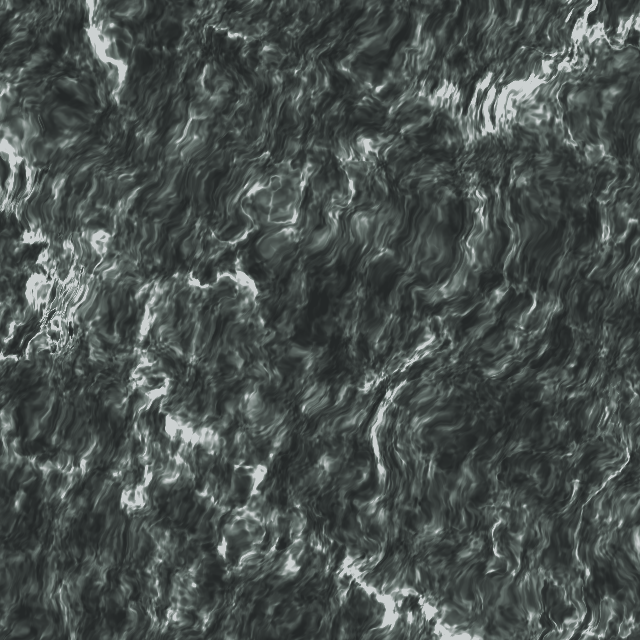
A three.js fragment shader for this texture:

```glsl
varying vec2 vUv;

// Colours, from deepest ground to brightest vein
const vec3 SHADOW = vec3(0.14, 0.155, 0.155);
const vec3 SLATE = vec3(0.26, 0.29, 0.28);
const vec3 SAGE = vec3(0.42, 0.47, 0.45);
const vec3 CHALK = vec3(0.80, 0.82, 0.82);

// Tone
const float TONE_FLOOR = 0.12;
const float TONE_LIFT = 0.136;

// Ground texture
const vec2 FIBRE_DIR = vec2(0.39, 0.92);
const vec2 FIBRE_SCALE = vec2(75.0, 20.0);
const vec2 MOTTLE_SCALE = vec2(58.0, 36.0);
const vec2 GRAIN_SCALE = vec2(230.0, 130.0);
const vec2 CRACK_SCALE = vec2(50.0, 14.0);
const float CLOUD_SCALE = 6.0;
const float FIBRE_GAIN = 2.6;
const float MOTTLE_GAIN = 2.2;
const float GRAIN_GAIN = 1.15;
const float CLOUD_GAIN = 1.0;
const float CRACK_GAIN = 0.5;

// Veins
const float WARP_SCALE = 6.0;
const float WARP_AMOUNT = 0.22;
const float JAG_SCALE = 22.0;
const float JAG_AMOUNT = 0.07;
const float VEIN_STRETCH = 0.7;
const float VEIN_FRAY = 0.2;
const float BROAD_GAIN = 1.5;
const float BRANCH_GAIN = 1.25;
const float HAIR_GAIN = 0.85;

float hash(vec2 p) {
  return fract(sin(dot(p, vec2(127.1, 311.7))) * 43758.5453);
}

float noise(vec2 p) {
  vec2 cell = floor(p);
  vec2 f = fract(p);
  f = f * f * f * (f * (f * 6.0 - 15.0) + 10.0);
  float low = mix(hash(cell), hash(cell + vec2(1.0, 0.0)), f.x);
  float high = mix(hash(cell + vec2(0.0, 1.0)), hash(cell + 1.0), f.x);
  return mix(low, high, f.y);
}

// Layered noise, centred on zero
float fbm(vec2 p) {
  float sum = 0.0;
  float amplitude = 0.5;
  for (int i = 0; i < 4; i++) {
    sum += amplitude * (noise(p) - 0.5);
    p = mat2(1.6, 1.2, -1.2, 1.6) * p + 7.3;
    amplitude *= 0.5;
  }
  return sum;
}

vec2 fbm2(vec2 p) {
  return vec2(fbm(p), fbm(p + 17.9));
}

// Axes across and along the fibres
vec2 fibreFrame(vec2 p) {
  return vec2(dot(p, vec2(FIBRE_DIR.y, -FIBRE_DIR.x)), dot(p, FIBRE_DIR));
}

// Noise contour of nearly even width that fades along its length
float vein(vec2 p, float scale, float width, float fray) {
  vec2 q = p * scale + scale * 3.7;
  vec2 e = vec2(0.02, 0.0);
  float n = noise(q);
  float slope = length(vec2(noise(q + e) - n, noise(q + e.yx) - n)) / e.x;
  float d = abs(n - 0.5 + fray) / (0.25 + slope);
  float presence = smoothstep(0.36, 0.74, noise(q * 0.85 + 31.4));
  float w = width * (0.3 + presence);
  float core = exp(-d * d / (w * w));
  float halo = 0.4 * exp(-d / (3.5 * w));
  return presence * (0.7 * core + halo);
}

vec3 toneColour(float tone) {
  vec3 colour = mix(SHADOW, SLATE, clamp((tone - 0.155) / 0.135, 0.0, 1.0));
  colour = mix(colour, SAGE, clamp((tone - 0.29) / 0.18, 0.0, 1.0));
  return mix(colour, CHALK, clamp((tone - 0.47) / 0.35, 0.0, 1.0));
}

void main() {
  vec2 warp = fbm2(vUv * WARP_SCALE);
  vec2 jag = fbm2(vUv * JAG_SCALE + 5.1);

  // Slanted fibres, mottling, grain and faint clouds
  vec2 axes = fibreFrame(vUv + 0.1 * warp + 0.02 * jag);
  float fibre = fbm(axes * FIBRE_SCALE);
  float mottle = fbm(axes * MOTTLE_SCALE + 11.7);
  float light = FIBRE_GAIN * fibre + MOTTLE_GAIN * mottle
    + GRAIN_GAIN * (noise(axes * GRAIN_SCALE) - 0.5)
    + CLOUD_GAIN * fbm(vUv * CLOUD_SCALE + 53.1);

  // Short dark cracks
  float crackDist = abs(noise(axes * CRACK_SCALE + 5.2) - 0.5) / 0.08;
  float crackMask = smoothstep(0.5, 0.75, noise(vUv * 19.0 + 71.3));
  light -= CRACK_GAIN * crackMask * exp(-crackDist * crackDist);

  // Broad veins, branches and hairlines, frayed by the fibres
  vec2 veinAxes = fibreFrame(vUv + WARP_AMOUNT * warp + JAG_AMOUNT * jag);
  veinAxes.y *= VEIN_STRETCH;
  float fray = VEIN_FRAY * (fibre + 0.7 * mottle);
  light += BROAD_GAIN * vein(veinAxes, 4.2, 0.03, fray);
  light += BRANCH_GAIN * vein(veinAxes, 7.6, 0.032, fray);
  light += HAIR_GAIN * vein(veinAxes, 15.0, 0.034, 0.7 * fray);
  gl_FragColor = vec4(toneColour(TONE_FLOOR + TONE_LIFT * exp(light)), 1.0);
}
```
